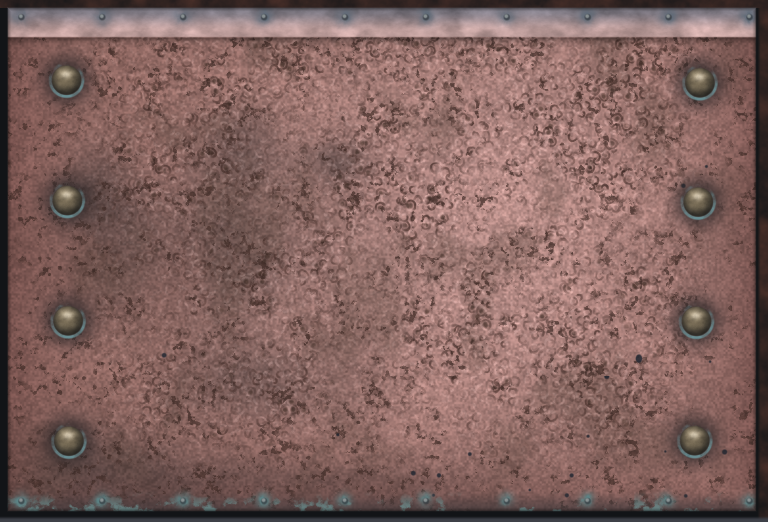
A WebGL 1 fragment shader for this texture:

```glsl
precision highp float;
// Weathered copper plate with domed rivets, a pinned top strip and verdigris along its foot.
uniform vec2 u_resolution;

float hash(vec2 p) {
  vec3 q = fract(vec3(p.xyx) * 0.1031);
  q += dot(q, q.yzx + 33.33);
  return fract((q.x + q.y) * q.z);
}

vec2 hash2(vec2 p) { return vec2(hash(p + 17.3), hash(p + 71.9)); }

float noise(vec2 p) {
  vec2 i = floor(p), f = fract(p);
  f = f * f * (3.0 - 2.0 * f);
  return mix(mix(hash(i), hash(i + vec2(1.0, 0.0)), f.x),
             mix(hash(i + vec2(0.0, 1.0)), hash(i + 1.0), f.x), f.y);
}

float fbm(vec2 p) {
  float sum = 0.0, amp = 0.5;
  for (int i = 0; i < 5; i++) {
    sum += amp * noise(p);
    p = mat2(1.6, 1.2, -1.2, 1.6) * p + 7.1;
    amp *= 0.5;
  }
  return sum;
}

float blob(vec2 p, vec2 centre, vec2 size) {
  vec2 d = (p - centre) / size;
  return exp(-dot(d, d));
}

float disc(vec2 d, float radius, float soft) {
  return 1.0 - smoothstep(radius - soft, radius + soft, length(d));
}

// Broken rings: x = dark crescents, y = pale rims, z = stained centres
vec3 ringMarks(vec2 p) {
  vec3 marks = vec3(0.0);
  for (int j = -1; j <= 1; j++) {
    for (int i = -1; i <= 1; i++) {
      vec2 id = floor(p) + vec2(float(i), float(j));
      vec2 d = p - id - 0.1 - 0.8 * hash2(id);
      float h = hash(id + 5.7), len = length(d), angle = 6.283 * hash(id + 9.1);
      float side = dot(d / max(len, 0.01), vec2(cos(angle), sin(angle)));
      float rim = 1.0 - smoothstep(0.04, 0.2, abs(len - mix(0.2, 0.5, h)));
      marks.x = max(marks.x, rim * smoothstep(-0.9, 0.5, side) * (0.3 + 0.7 * hash(id + 2.2)));
      marks.y = max(marks.y, rim * smoothstep(0.0, 0.9, -side));
      marks.z = max(marks.z, step(0.75, h) * (1.0 - smoothstep(0.1, 0.42, len)));
    }
  }
  return marks;
}

// Sparse round pits, one candidate in each grid square
float pits(vec2 p, float chance) {
  vec2 id = floor(p);
  vec2 d = fract(p) - 0.25 - 0.5 * hash2(id);
  return step(1.0 - chance, hash(id + 3.3)) * disc(d, 0.05 + 0.09 * hash(id + 8.8), 0.05);
}

vec3 copperSheet(vec2 p) {
  float broad = fbm(p * 6.0 + 2.0), fine = fbm(p * 24.0), mottle = fbm(p * 75.0);
  vec2 q = p + 0.08 * (vec2(broad, fbm(p * 6.0 + 40.0)) - 0.5);
  float pink = blob(q, vec2(0.93, 0.58), vec2(0.50, 0.52));
  float stain = 0.6 * blob(q, vec2(0.43, 0.53), vec2(0.16, 0.15))
    + 0.8 * blob(q, vec2(0.20, 0.56), vec2(0.08, 0.14))
    + 0.5 * blob(q, vec2(0.47, 0.72), vec2(0.10, 0.06))
    + 0.8 * blob(q, vec2(0.64, 0.68), vec2(0.05, 0.04))
    + 0.9 * blob(q, vec2(0.15, 0.07), vec2(0.24, 0.09))
    + 0.6 * blob(q, vec2(0.62, 0.06), vec2(0.30, 0.05))
    + 0.5 * blob(q, vec2(0.48, 0.27), vec2(0.16, 0.08));
  vec3 col = mix(vec3(0.56, 0.405, 0.38), vec3(0.69, 0.53, 0.51), pink);
  col *= 0.88 + 0.26 * broad;
  col = mix(col, vec3(0.30, 0.25, 0.245), clamp(stain * (0.3 + broad), 0.0, 0.75));
  float cloud = smoothstep(0.48, 0.74, fbm(p * vec2(12.0, 8.0) + 11.0));
  col = mix(col, vec3(0.36, 0.28, 0.25), 0.35 * cloud);
  // Reddened margins
  float margin = min(min(p.x - 0.015, 1.448 - p.x), 1.3 * (p.y - 0.02));
  col = mix(col, vec3(0.40, 0.26, 0.25), 0.6 * exp(-margin * 11.0));
  // Etched rings and brown freckles
  float dense = smoothstep(0.06, 0.34, p.x) * (1.0 - smoothstep(1.22, 1.44, p.x))
    * smoothstep(0.04, 0.24, p.y) * (0.5 + 0.5 * smoothstep(0.38, 0.54, fbm(p * 11.0 + 21.0)));
  vec3 marks = ringMarks(p * 57.0 + 0.4 * vec2(fine, mottle));
  col = mix(col, vec3(0.27, 0.18, 0.16), 0.75 * marks.x * dense * smoothstep(0.1, 0.55, fine));
  col += vec3(0.09, 0.085, 0.085) * marks.y * dense * (1.0 - marks.x);
  col = mix(col, vec3(0.24, 0.17, 0.14), 0.65 * marks.z * dense * smoothstep(0.44, 0.58, fine));
  float freckle = smoothstep(0.56, 0.70, fbm(p * 105.0 + 4.0)) * smoothstep(0.36, 0.6, fine);
  col = mix(col, vec3(0.25, 0.17, 0.15), 0.7 * freckle);
  return col * (0.80 + 0.18 * mottle + 0.24 * noise(p * 250.0));
}

// Row of small pins: smudge, dark rim, bright head
vec3 pinRow(vec3 col, vec2 p, float y, vec3 smudge, float spread) {
  float id = floor((p.x + 0.0375) / 0.155);
  vec2 d = vec2(p.x - 0.04 - id * 0.155, p.y - y);
  float ragged = 2.0 * fbm(p * 55.0) - 0.1;
  col = mix(col, smudge, clamp(ragged * exp(-dot(d, d) / (spread * spread)), 0.0, 1.0));
  col = mix(col, vec3(0.20, 0.22, 0.24), 0.7 * disc(d - vec2(0.001, -0.002), 0.006, 0.002));
  return mix(col, vec3(0.60, 0.63, 0.63), 0.8 * disc(d, 0.0035, 0.002));
}

// Domed rivet with a dark halo and a verdigris collar
vec3 rivet(vec3 col, vec2 d) {
  float r = length(d), ragged = fbm(d * 70.0 + 30.0);
  col = mix(col, vec3(0.17, 0.15, 0.155), 0.85 * exp(-pow(r / 0.047, 3.0)));
  float collar = 1.0 - smoothstep(0.001, 0.005, abs(r - 0.031));
  col = mix(col, vec3(0.42, 0.58, 0.60), collar * clamp(ragged - 0.1 - 14.0 * d.y, 0.0, 0.9));
  float shade = smoothstep(0.010, 0.034, length(d - vec2(-0.002, 0.006)));
  vec3 dome = mix(vec3(0.49, 0.44, 0.35), vec3(0.17, 0.16, 0.14), shade);
  dome += vec3(0.30) * blob(d, vec2(-0.001, 0.011), vec2(0.010, 0.007));
  return mix(col, dome * (0.7 + 0.6 * ragged), disc(d, 0.028, 0.002));
}

void main() {
  vec2 p = gl_FragCoord.xy / u_resolution * vec2(1.4713, 1.0);
  vec3 col = copperSheet(p);
  // Pits gather low
  float low = 1.0 - smoothstep(0.12, 0.30, p.y);
  float pit = pits(p * 27.0, 0.09 * low * smoothstep(0.1, 1.2, p.x) + 0.004);
  pit = max(pit, disc((p - vec2(1.224, 0.313)) * vec2(1.3, 1.0), 0.008, 0.002));
  col = mix(col, vec3(0.13, 0.15, 0.19), 0.85 * pit);
  // Verdigris foot
  float foot = 1.0 - smoothstep(0.022, 0.062, p.y);
  col = mix(col, vec3(0.24, 0.22, 0.23), 0.6 * foot);
  float crust = smoothstep(0.54, 0.70, fbm(p * vec2(45.0, 50.0)));
  col = mix(col, vec3(0.42, 0.57, 0.57), 0.8 * foot * crust);
  col = pinRow(col, p, 0.042, vec3(0.36, 0.52, 0.53), 0.013);
  // Two rivet columns
  for (int i = 0; i < 4; i++) {
    float k = float(i);
    col = rivet(col, p - vec2(0.132 - 0.0015 * k, 0.155 + 0.2305 * k));
    col = rivet(col, p - vec2(1.331 + 0.0033 * k, 0.156 + 0.2285 * k));
  }
  // Top strip with a bright folded lip
  vec3 strip = mix(vec3(0.51, 0.49, 0.53), vec3(0.77, 0.64, 0.63), smoothstep(0.980, 0.940, p.y));
  strip *= 0.70 + 0.56 * fbm(p * vec2(30.0, 45.0));
  strip = pinRow(strip, p, 0.969, vec3(0.38, 0.42, 0.47), 0.016);
  col *= 1.0 - 0.35 * exp(-abs(p.y - 0.926) * 140.0);
  col = mix(col, strip, smoothstep(0.927, 0.931, p.y));
  // Dark frame
  float inset = min(min(p.x - 0.015, 1.448 - p.x), min(p.y - 0.021, 0.985 - p.y));
  float wood = max(step(0.985, p.y), smoothstep(1.450, 1.458, p.x));
  vec3 frame = mix(vec3(0.07, 0.08, 0.09), vec3(0.32, 0.20, 0.17), wood * fbm(p * 30.0));
  frame = mix(frame, vec3(0.24, 0.25, 0.28), 1.0 - smoothstep(0.004, 0.012, p.y));
  col *= 0.7 + 0.3 * smoothstep(0.0, 0.008, inset);
  gl_FragColor = vec4(mix(frame, col, smoothstep(-0.002, 0.002, inset)), 1.0);
}
```
